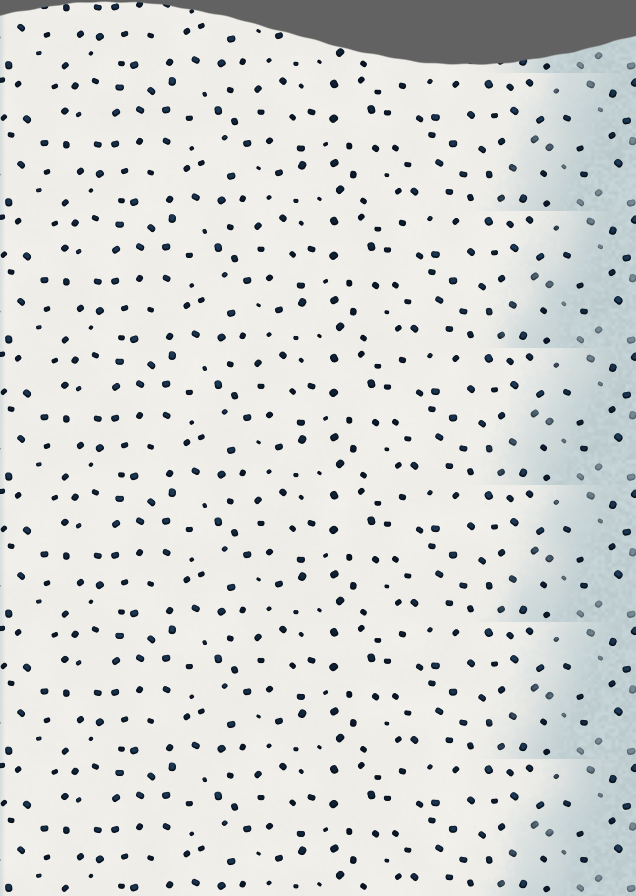
Give the GLSL for this pattern, as a Shadertoy shader.

```glsl
const vec3 PAPER = vec3(0.937, 0.933, 0.915);
const vec3 MIST = vec3(0.755, 0.812, 0.825);
const vec3 BACKDROP = vec3(0.385);
const vec3 INK_DARK = vec3(0.025, 0.06, 0.11);
const vec3 INK_BLUE = vec3(0.11, 0.23, 0.35);
const vec3 INK_WORN = vec3(0.33, 0.42, 0.46);

const float ROWS_PER_BAND = 5.0;
const vec2 CELL = vec2(0.0285, 0.0306);      // spacing of the dots
const vec2 DOT_HALF = vec2(0.0044, 0.0035);  // half size of a dot
const float JITTER = 0.54;
const float ROW_SHIFT = 0.4;
const float MIST_WIDTH = 0.125;
const float GRAIN_SCALE = 260.0;

vec2 hash2(vec2 p) {
    vec3 q = fract(vec3(p.xyx) * vec3(0.1031, 0.1030, 0.0973));
    q += dot(q, q.yzx + 33.33);
    return fract((q.xx + q.yz) * q.zy);
}

float valueNoise(vec2 p) {
    vec2 i = floor(p), f = fract(p);
    f = f * f * (3.0 - 2.0 * f);
    return mix(mix(hash2(i).x, hash2(i + vec2(1, 0)).x, f.x),
               mix(hash2(i + vec2(0, 1)).x, hash2(i + vec2(1, 1)).x, f.x), f.y);
}

float roundedBox(vec2 p, vec2 halfSize, float radius) {
    vec2 q = abs(p) - halfSize + radius;
    return length(max(q, 0.0)) + min(max(q.x, q.y), 0.0) - radius;
}

// Pale ground with a blue wash that restarts in every band
vec3 ground(vec2 p, out float mist) {
    float band = fract(p.y / (CELL.y * ROWS_PER_BAND));
    float cloud = valueNoise(p * 24.0) - 0.5;
    float grain = valueNoise(p * GRAIN_SCALE) - 0.5;
    float start = mix(0.515, 0.575, band);
    mist = smoothstep(start, start + MIST_WIDTH, p.x + 0.03 * cloud + 0.025 * grain);
    float leftRim = 0.5 * (1.0 - smoothstep(0.0, 0.007, p.x));
    vec3 color = mix(PAPER, MIST, max(mist, leftRim));
    return color + 0.014 * cloud + grain * mix(0.006, 0.055, mist);
}

// One jittered, slightly turned pebble per cell; rows repeat band by band
vec4 dots(vec2 p, float mist, float pixel) {
    float row = floor(p.y / CELL.y);
    float bandRow = mod(row, ROWS_PER_BAND);
    vec2 grid = p / CELL + vec2(fract(bandRow * ROW_SHIFT), 0.0);
    vec2 id = vec2(floor(grid.x), bandRow) + 7.0;

    vec2 place = hash2(id) - 0.5;
    vec2 shape = hash2(id + 41.0);
    vec2 tone = hash2(id + 83.0);
    vec2 local = (fract(grid) - 0.5 - JITTER * place) * CELL;

    float angle = (shape.x - 0.5) * 1.5 + step(0.78, shape.y) * 1.3;
    float c = cos(angle), s = sin(angle);
    vec2 q = mat2(c, -s, s, c) * local;
    float size = mix(0.84, 1.1, tone.x) * (1.0 - 0.35 * step(0.9, tone.y));
    vec2 halfSize = DOT_HALF * size * vec2(1.0, mix(0.85, 1.12, shape.y));
    q.y += 0.12 * q.x * sin(q.x / DOT_HALF.x + 6.0 * shape.x);
    float d = roundedBox(q, halfSize, halfSize.y * 0.85);

    // Blue sheen inside a dark rim, weaker towards the middle columns
    float sheen = smoothstep(0.0, 0.0028, -d + 0.25 * local.y);
    float middle = exp(-pow((p.x - 0.38) / 0.08, 2.0));
    vec3 ink = mix(INK_DARK, INK_BLUE, sheen * (0.25 + 0.75 * tone.x) * (1.0 - 0.6 * middle));
    float worn = step(0.72, tone.y) * mist;
    ink = mix(ink, INK_WORN, worn * (0.3 + 0.6 * sheen));
    float cover = 1.0 - smoothstep(-0.6 * pixel, 0.6 * pixel, d);
    return vec4(ink, cover * (1.0 - 0.35 * worn));
}

// Height of the wavy upper border
float borderHeight(float x) {
    float wave = 0.037 - 0.035 * cos(7.91 * (x - 0.124));
    return 1.0 - wave + 0.0008 * sin(x * 130.0) * sin(x * 57.0);
}

void mainImage(out vec4 fragColor, in vec2 fragCoord) {
    float pixel = 1.0 / iResolution.y;
    vec2 p = fragCoord * pixel;

    float mist;
    vec3 color = ground(p, mist);
    vec4 dot4 = dots(p, mist, pixel);
    color = mix(color, dot4.rgb, dot4.a);

    float above = smoothstep(-pixel, pixel, p.y - borderHeight(p.x));
    fragColor = vec4(mix(color, BACKDROP, above), 1.0);
}
```
